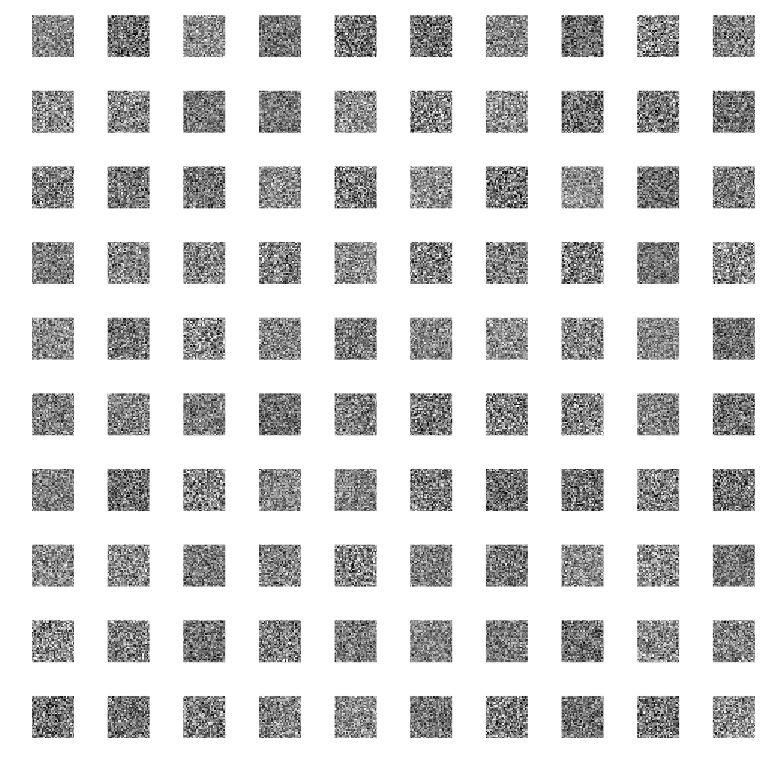
Write a WebGL 1 fragment shader that draws this pattern.

```glsl
#ifdef GL_FRAGMENT_PRECISION_HIGH
precision highp float;
#else
precision mediump float;
#endif

uniform vec2 u_resolution;

float hash(vec2 p) {
  vec3 q = fract(vec3(p.xyx) * 0.1031);
  q += dot(q, q.yzx + 33.33);
  return fract((q.x + q.y) * q.z);
}

// Bell-shaped grain in -0.5..0.5, constant over each cell
float cellGrain(vec2 cell) {
  float sum = 0.0;
  for (int i = 0; i < 3; i++) {
    sum += hash(cell + float(i) * vec2(71.7, 113.3));
  }
  return sum / 3.0 - 0.5;
}

// Antialiased coverage of a centred square
float squareMask(vec2 p, float halfSide, float pixel) {
  vec2 cover = clamp((halfSide - abs(p)) / pixel + 0.5, 0.0, 1.0);
  return cover.x * cover.y;
}

void main() {
  vec2 uv = gl_FragCoord.xy / u_resolution;
  float pixel = 1.0 / min(u_resolution.x, u_resolution.y);

  // Ten by ten grid of squares
  vec2 fromFirst = uv - vec2(0.069, 0.0665);
  vec2 tile = floor(fromFirst / 0.0985 + 0.5);
  vec2 local = fromFirst - tile * 0.0985;
  float mask = squareMask(local, 0.0273, pixel);

  // Each square has its own brightness and contrast
  float brightness = mix(0.43, 0.57, hash(tile + 17.0));
  float contrast = mix(0.9, 1.35, hash(tile + 59.0));
  float grey = clamp(brightness + contrast * cellGrain(floor(uv * 512.0)), 0.0, 1.0);

  gl_FragColor = vec4(vec3(mix(1.0, grey, mask)), 1.0);
}
```
